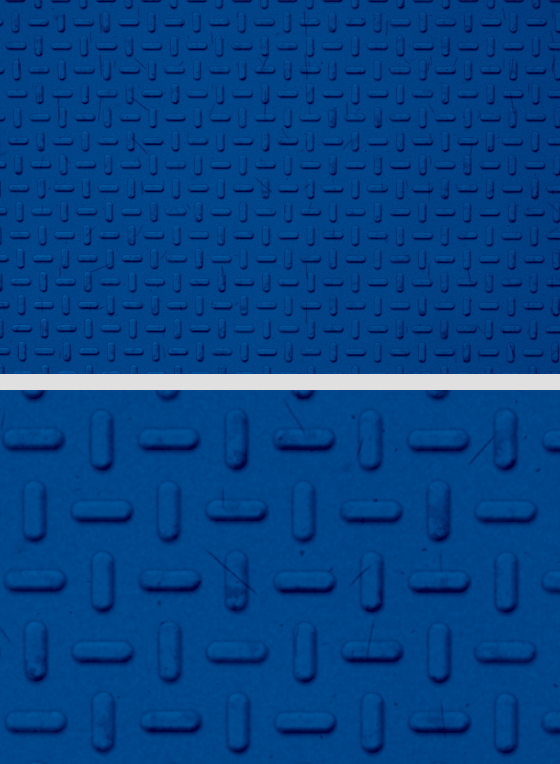
Top, the full canvas; bottom, a detail of the centre.
This texture is drawn by a Shadertoy shader. Its source:

```glsl
// Blue painted tread plate: raised round-ended bars on a checkerboard grid, lying
// and standing by turns. Each bar is a bevelled capsule lit from above; gradient
// noise adds paint grain, grime and stains, and a sparse cell grid adds scratches.

const float ROW_PITCH = 0.0639;    // all lengths are in canvas heights
const float COL_PITCH = 0.0606;
const float BAR_RADIUS = 0.0096;
const float BAR_HALF_CORE = 0.0176;
const float BASE_TONE = 0.273;

vec2 hash2(vec2 p) {
    vec3 q = fract(p.xyx * vec3(0.1031, 0.1030, 0.0973));
    q += dot(q, q.yzx + 33.33);
    return fract((q.xx + q.yz) * q.zy);
}

float cornerSlope(vec2 cell, vec2 f, vec2 corner) {
    return dot(hash2(cell + corner + 200.0) * 2.0 - 1.0, f - corner);
}

float gradientNoise(vec2 p) {
    vec2 i = floor(p), f = p - i;
    vec2 u = f * f * f * (f * (f * 6.0 - 15.0) + 10.0);
    float low = mix(cornerSlope(i, f, vec2(0, 0)), cornerSlope(i, f, vec2(1, 0)), u.x);
    float high = mix(cornerSlope(i, f, vec2(0, 1)), cornerSlope(i, f, vec2(1, 1)), u.x);
    return mix(low, high, u.y);
}

float fractalNoise(vec2 p) {
    float sum = 0.0, amp = 0.6;
    for (int i = 0; i < 4; i++) {
        sum += amp * gradientNoise(p);
        p = p * 2.03 + 17.3;
        amp *= 0.55;
    }
    return sum;
}

// Grid coordinates (column, row from the top) with slight perspective and tilt
vec2 plateGrid(vec2 uv) {
    float depth = 1.0 - uv.y;
    float t = (depth - 0.0596 - 0.0026 * uv.x * depth) / ROW_PITCH;
    float row = t + 0.00122 * t * t;
    float col = (uv.x - 0.0405 - 0.0206 * depth) / (COL_PITCH - 0.0013 * depth);
    return vec2(col, row);
}

// Offset from the nearest point of the bar's core line
vec2 coreOffset(vec2 p, bool lying) {
    vec2 core = lying ? vec2(BAR_HALF_CORE, 0.0) : vec2(0.0, BAR_HALF_CORE);
    return p - clamp(p, -core, core);
}

// Tone change made by one bar: bevel light, crease, thrown shadow and grime
float barTone(vec2 p, bool lying, vec2 rnd, float grime, float gloss) {
    vec2 v = coreOffset(p, lying);
    float r = length(v) / BAR_RADIUS;
    vec2 normal = v / max(length(v), 0.0001);
    float inside = 1.0 - smoothstep(0.88, 1.08, r);
    float bevel = smoothstep(0.25, 0.8, r) * inside;
    float lit = dot(normal, normalize(vec2(-0.35, 0.9)));
    float tone = bevel * (max(lit, 0.0) * gloss + min(lit, 0.0) * mix(0.15, 0.24, rnd.x));
    tone += inside * (1.0 - bevel) * 0.012;

    float crease = (r - 1.02) / 0.2;
    tone -= exp(-crease * crease) * (0.055 - 0.025 * lit);
    float shadow = length(coreOffset(p - vec2(0.0008, -0.0028), lying)) / BAR_RADIUS;
    tone -= 0.055 * (1.0 - smoothstep(0.75, 1.4, shadow)) * (1.0 - inside);

    float lower = 1.0 - smoothstep(-0.025, 0.01, p.y);
    float dirt = smoothstep(0.0, 0.35, grime + 0.2 * rnd.y - 0.08);
    return tone - inside * dirt * (lying ? 0.05 : 0.04 + 0.08 * lower);
}

// Sparse thin strokes, at most one per cell, mostly upright
float scratches(vec2 uv, float cellSize, float density, float px) {
    vec2 g = uv / cellSize, id = floor(g);
    vec2 pick = hash2(id + 61.0), shape = hash2(id + 127.0);
    float angle = 1.57 + (shape.x - 0.5) * (pick.y > 0.7 ? 2.6 : 0.4);
    vec2 dir = vec2(cos(angle), sin(angle));
    vec2 p = (g - id - 0.5 - 0.2 * (pick - 0.5)) * cellSize;
    p.x += 0.003 * gradientNoise(uv * 45.0);
    float along = abs(dot(p, dir)) - cellSize * mix(0.1, 0.36, shape.y);
    float across = abs(dot(p, vec2(-dir.y, dir.x)));
    float stroke = 1.0 - smoothstep(0.0003, 0.0009 + px, across);
    return stroke * (1.0 - smoothstep(-0.01, 0.0, along)) * step(pick.x, density);
}

// Green and blue rise together along a single paint ramp
vec3 paint(float tone) {
    float g = clamp(tone, 0.015, 0.42);
    return vec3(0.0, g, 0.23 + 1.13 * g);
}

void mainImage(out vec4 fragColor, in vec2 fragCoord) {
    vec2 uv = fragCoord / iResolution.y;
    float px = 1.0 / iResolution.y;

    // Broad light: brighter left of centre, falling off to the corners
    vec2 fromGlow = uv - vec2(0.55, 0.5);
    float tone = BASE_TONE - 0.04 * dot(fromGlow, fromGlow);
    tone += 0.018 * fractalNoise(uv * 5.0);

    // Bars
    vec2 grid = plateGrid(uv), cell = floor(grid + 0.5);
    vec2 local = (grid - cell) * vec2(COL_PITCH, -ROW_PITCH);
    vec2 rnd = hash2(cell + 37.0);
    local -= (rnd - 0.5) * 0.0012;
    bool lying = mod(cell.x + cell.y, 2.0) > 0.5;
    float grime = fractalNoise(uv * 60.0);
    float gloss = 0.045 + 0.05 * (1.0 - smoothstep(0.1, 1.0, length(uv)));
    tone += barTone(local, lying, rnd, grime, gloss);

    // Wear: grain, pits, stains that gather near the top, scratches
    tone += 0.028 * gradientNoise(uv * 260.0) + 0.02 * gradientNoise(uv * 130.0);
    tone -= 0.09 * smoothstep(0.4, 0.6, gradientNoise(uv * 110.0 + 9.0));
    float stain = fractalNoise(uv * vec2(11.0, 16.0) + 4.0) + 0.08 * uv.y;
    tone -= 0.09 * smoothstep(0.36, 0.56, stain) * (0.7 + grime);
    tone -= 0.09 * scratches(uv, 0.11, 0.3, px);
    tone -= 0.06 * scratches(uv + 0.37, 0.065, 0.25, px);

    fragColor = vec4(paint(tone), 1.0);
}
```
